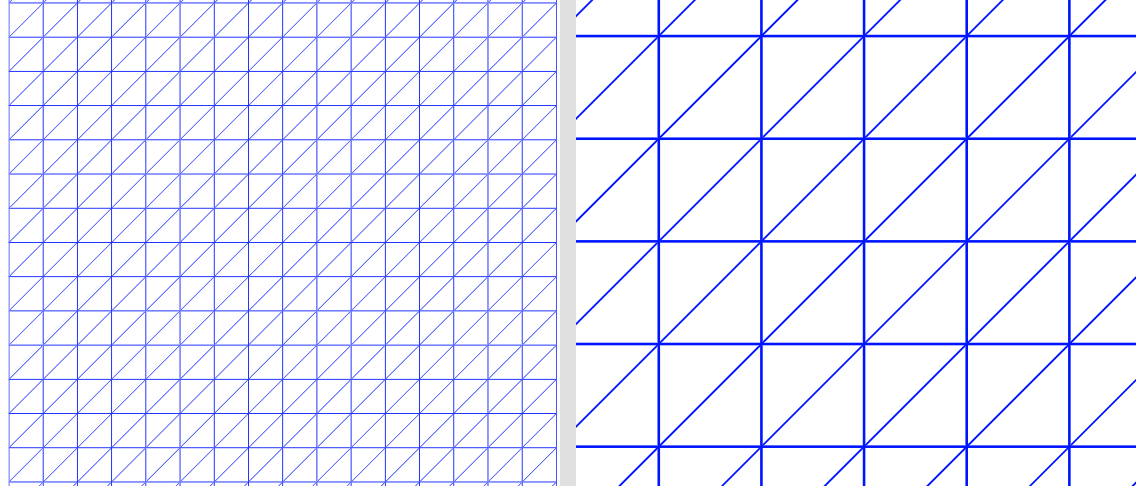
Left: the whole. Right: its middle third, enlarged.
Reproduce this pattern procedurally as a Shadertoy shader.

```glsl
// Thin blue square grid on white, each cell split by a rising diagonal.
// Lines are distances to repeating axes, box-filtered over one pixel;
// the grid is sixteen cells wide and runs off the top and bottom.

// Distance to the nearest whole number
float toNearestLine(float x) {
    return abs(x - round(x));
}

// Share of a pixel covered by a line of the given width
float lineCoverage(float dist, float width, float pixel) {
    float nearEdge = max(dist - 0.5 * pixel, -0.5 * width);
    float farEdge = min(dist + 0.5 * pixel, 0.5 * width);
    return clamp((farEdge - nearEdge) / pixel, 0.0, 1.0);
}

void mainImage(out vec4 fragColor, in vec2 fragCoord) {
    // Grid space: one unit per cell, origin at the lower left node
    float cellSize = 0.0611;
    vec2 p = (fragCoord / iResolution.x - vec2(0.0160, 0.0072)) / cellSize;
    float pixel = 1.0 / (iResolution.x * cellSize);
    float gridWidth = 0.0253;

    // Grid lines and the thinner diagonals
    float vertical = lineCoverage(toNearestLine(p.x), gridWidth, pixel);
    float horizontal = lineCoverage(toNearestLine(p.y), gridWidth, pixel);
    float diagonal = lineCoverage(toNearestLine(p.x - p.y) * sqrt(0.5), 0.018, pixel);
    float ink = max(max(vertical, horizontal), diagonal);

    // Blank margins beyond the outer vertical lines
    float outside = abs(p.x - 8.0) - 8.0 - 0.5 * gridWidth;
    ink *= clamp(0.5 - outside / pixel, 0.0, 1.0);

    fragColor = vec4(mix(vec3(1.0), vec3(0.0, 0.08, 1.0), ink), 1.0);
}
```
